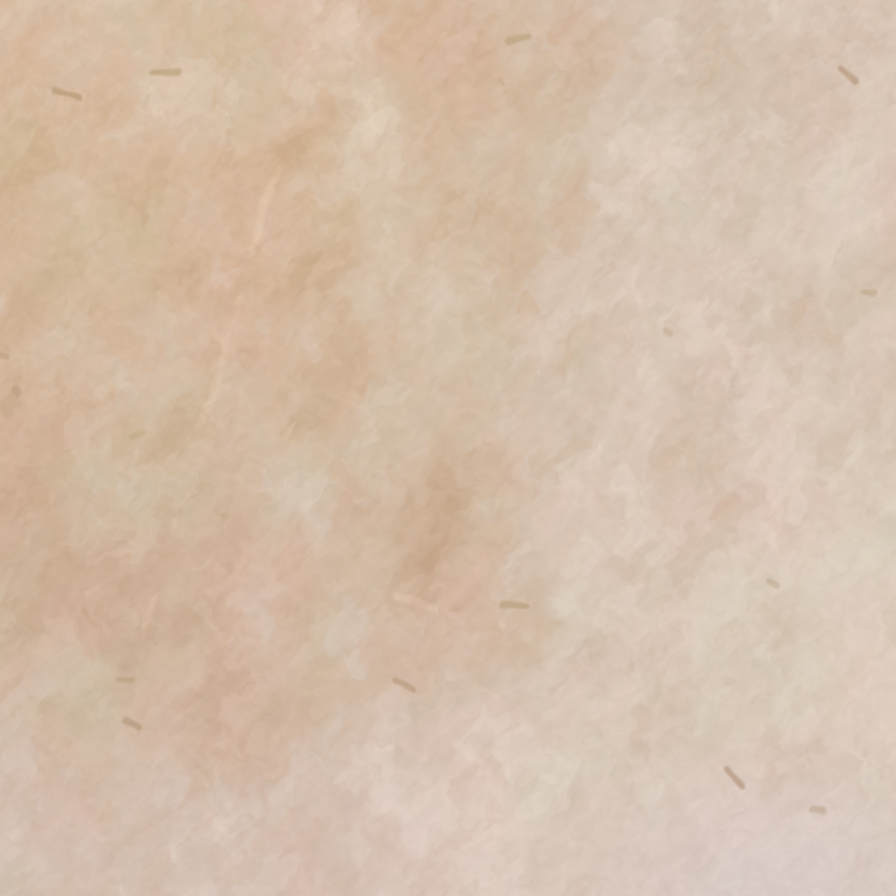
A three.js fragment shader for this texture:

```glsl
// Weathered beige plaster: soft mottled patches, fine fibrous grain, faint scratches and flecks.
varying vec2 vUv;

vec2 hash2(vec2 p) {
  return fract(sin(vec2(dot(p, vec2(127.1, 311.7)), dot(p, vec2(269.5, 183.3)))) * 43758.55);
}

// Cellular noise with blended borders: each cell carries a random tone.
float softCells(vec2 p) {
  vec2 cell = floor(p);
  float total = 0.0;
  float weights = 0.0;
  for (int j = -1; j <= 1; j++) {
    for (int i = -1; i <= 1; i++) {
      vec2 id = cell + vec2(float(i), float(j));
      vec2 offset = id + hash2(id) - p;
      float weight = exp(-7.0 * dot(offset, offset));
      total += weight * hash2(id + 37.0).x;
      weights += weight;
    }
  }
  return total / weights;
}

// Layered sines that bend patch outlines.
vec2 ripple(vec2 p) {
  return sin(p.yx * 1.7 + vec2(0.4, 2.1)) + 0.6 * sin(p.yx * 3.9 + p * 1.3)
       + 0.4 * sin(p * 7.3 - p.yx * 4.1 + 1.7);
}

// Three octaves of cells, centred on zero.
float mottle(vec2 p) {
  float sum = 0.0;
  float amplitude = 0.5;
  for (int k = 0; k < 3; k++) {
    sum += amplitude * (softCells(p) - 0.5);
    p = mat2(0.8, 0.6, -0.6, 0.8) * p * 2.3 + 11.3;
    amplitude *= 0.62;
  }
  return sum;
}

// Soft tapered line from a to b.
float stroke(vec2 p, vec2 a, vec2 b, float width) {
  vec2 along = b - a;
  float h = clamp(dot(p - a, along) / dot(along, along), 0.0, 1.0);
  float d = length(p - a - along * h);
  return 1.0 - smoothstep(0.2 * width, width, d);
}

// Four plaster shades, darkest at 0 and palest at 1.
vec3 plaster(float tone) {
  vec3 color = mix(vec3(0.79, 0.68, 0.58), vec3(0.82, 0.72, 0.63), clamp(tone * 3.0, -0.8, 1.0));
  color = mix(color, vec3(0.83, 0.75, 0.68), clamp(tone * 3.0 - 1.0, 0.0, 1.0));
  return mix(color, vec3(0.86, 0.79, 0.73), clamp(tone * 3.0 - 2.0, 0.0, 1.3));
}

void main() {
  vec2 uv = vUv;
  vec2 slanted = vec2(uv.x - 0.25 * uv.y, uv.y * 0.8);
  vec2 warped = slanted + 0.006 * ripple(uv * 24.0) + 0.003 * ripple(uv * 71.0);

  // Broad shading: tan on the left, paler to the right, top and bottom.
  float broad = mottle(warped * 5.0 + 3.0);
  float edge = uv.x - 0.12 * (uv.y - 0.5) + 0.35 * broad;
  float tone = mix(0.27, 0.84, smoothstep(0.3, 0.68, edge));
  float leftSide = 1.0 - smoothstep(0.3, 0.8, uv.x);
  tone += leftSide * (0.3 * (1.0 - smoothstep(0.02, 0.32, uv.y)) + 0.32 * smoothstep(0.78, 0.97, uv.y));
  tone += 0.12 * smoothstep(0.75, 1.0, uv.x);

  // Blotches and worn pale flakes.
  float blotches = mottle(warped * 15.0 + 20.0);
  float flakes = mottle(warped * 19.0 + 51.0);
  tone += 0.4 * broad + 0.62 * blotches;
  tone += 0.22 * smoothstep(0.1, 0.24, flakes) - 0.2 * smoothstep(0.13, 0.27, -flakes);
  vec3 color = plaster(tone);

  // Warm, rosy and lavender casts.
  float hue = mottle(warped * 9.0 + 83.0);
  color += vec3(0.03, -0.025, -0.005) * hue;
  color += vec3(0.012, 0.002, -0.022) * leftSide * smoothstep(0.25, 0.9, uv.y);
  color += vec3(0.0, 0.004, 0.022) * leftSide * (1.0 - smoothstep(0.0, 0.35, uv.y));
  float corner = 1.0 - smoothstep(0.0, 0.4, length((uv - vec2(0.88, 0.0)) * vec2(1.0, 1.7)));
  color = mix(color, vec3(0.85, 0.80, 0.79), 0.7 * corner);

  // Fine fibres leaning up to the right.
  vec2 fibre = mat2(0.8, -0.6, 0.6, 0.8) * uv + 0.0035 * ripple(uv * 47.0);
  color += 0.022 * (softCells(fibre * vec2(65.0, 130.0)) - 0.5);
  color += 0.014 * (softCells(fibre.yx * vec2(95.0, 170.0)) - 0.5);

  // Faint pale scratches, broken up by the blotches.
  vec2 bent = uv + 0.002 * ripple(uv * 30.0);
  float scratch = stroke(bent, vec2(0.16, 0.30), vec2(0.32, 0.85), 0.007);
  scratch += stroke(bent, vec2(0.44, 0.335), vec2(0.56, 0.30), 0.008);
  color += 0.035 * scratch * smoothstep(-0.15, 0.15, blotches + 0.04);

  // Scattered small brown and olive flecks, denser on the left.
  for (int i = 0; i < 16; i++) {
    vec2 seed = hash2(vec2(float(i), 5.0));
    vec2 detail = hash2(vec2(float(i), 9.0));
    vec2 center = vec2(pow(seed.x, 1.4), seed.y);
    float angle = 1.4 * (detail.x - 0.6);
    vec2 reach = (0.003 + 0.012 * detail.y * detail.y) * vec2(cos(angle), sin(angle));
    float fleck = stroke(bent, center - reach, center + reach, 0.006);
    vec3 stain = mix(vec3(0.62, 0.48, 0.37), vec3(0.70, 0.62, 0.42), detail.x);
    color = mix(color, stain, fleck * (0.2 + 0.3 * detail.y));
  }

  gl_FragColor = vec4(color, 1.0);
}
```
